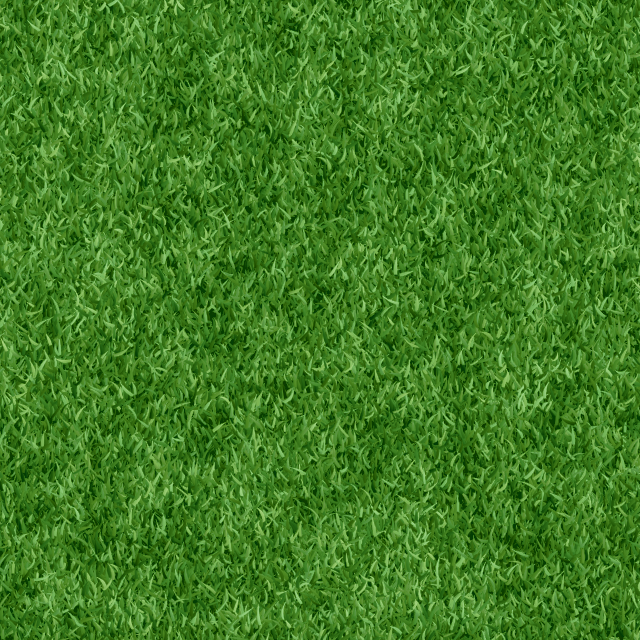
A WebGL 1 fragment shader for this texture:

```glsl
precision highp float;

uniform vec2 u_resolution;

const int LAYERS = 12;             // stacked sheets of blades
const float CELLS = 60.0;          // blade cells across the canvas
const float MIN_LENGTH = 0.38;     // half length, in cells
const float MAX_LENGTH = 0.92;
const float MIN_WIDTH = 0.085;     // half width, in cells
const float MAX_WIDTH = 0.165;
const float LEAN = 1.5;            // widest tilt from upright, in radians
const float BEND = 0.22;
const float SOFTNESS = 0.0019;     // edge blur, in canvas units
const float TONE_SPREAD = 0.92;
const float DEPTH_SHADE = 0.34;
const float CLUMP_SHADE = 0.22;
const float PATCH_SHADE = 0.10;
const float CONTRAST = 1.14;
const float SOIL_TONE = 0.03;

const vec3 SHADOW = vec3(0.03, 0.24, 0.00);
const vec3 DEEP = vec3(0.13, 0.35, 0.03);
const vec3 GREEN = vec3(0.21, 0.45, 0.09);
const vec3 FRESH = vec3(0.30, 0.55, 0.16);
const vec3 PALE = vec3(0.37, 0.59, 0.26);
const vec3 LIGHT = vec3(0.47, 0.71, 0.34);
const vec3 GLINT = vec3(0.62, 0.82, 0.50);
const vec3 WARMTH = vec3(0.05, 0.00, -0.04);

vec4 hash4(vec2 p) {
  vec4 phase = vec4(dot(p, vec2(127.1, 311.7)), dot(p, vec2(269.5, 183.3)),
                    dot(p, vec2(419.2, 371.9)), dot(p, vec2(94.7, 233.1)));
  return fract(sin(phase) * 43758.5453);
}

float valueNoise(vec2 p) {
  vec2 i = floor(p);
  vec2 f = fract(p);
  f = f * f * (3.0 - 2.0 * f);
  float low = mix(hash4(i).x, hash4(i + vec2(1.0, 0.0)).x, f.x);
  float high = mix(hash4(i + vec2(0.0, 1.0)).x, hash4(i + 1.0).x, f.x);
  return mix(low, high, f.y);
}

float ramp(float from, float to, float t) {
  return clamp((t - from) / (to - from), 0.0, 1.0);
}

// Stops sit at the middle of each colour's share of the tone range
vec3 grassColor(float tone) {
  vec3 color = mix(SHADOW, DEEP, ramp(0.04, 0.18, tone));
  color = mix(color, GREEN, ramp(0.18, 0.42, tone));
  color = mix(color, FRESH, ramp(0.42, 0.68, tone));
  color = mix(color, PALE, ramp(0.68, 0.85, tone));
  color = mix(color, LIGHT, ramp(0.85, 0.96, tone));
  return mix(color, GLINT, ramp(1.02, 1.25, tone));
}

// Lays one curved, tapered blade over the surface (x: tone, y: warmth)
vec2 addBlade(vec2 surface, vec2 p, vec4 shape, vec4 look, float depth, float edge) {
  float angle = (shape.x + shape.y - 1.0) * LEAN;
  float c = cos(angle);
  float s = sin(angle);
  vec2 q = vec2(c * p.x - s * p.y, s * p.x + c * p.y);
  float halfLength = mix(MIN_LENGTH, MAX_LENGTH, shape.z);
  float along = q.y / halfLength;
  float across = q.x - (look.x - 0.5) * 2.0 * BEND * along * along;
  float taper = 1.0 - smoothstep(-0.3, 1.0, along) * 0.75;
  float halfWidth = mix(MIN_WIDTH, MAX_WIDTH, shape.w) * taper;
  float cover = clamp((halfWidth - abs(across)) / edge + 0.5, 0.0, 1.0)
              * clamp((halfLength - abs(q.y)) / edge + 0.5, 0.0, 1.0);
  float tone = 0.06 + look.y * TONE_SPREAD + (depth - 0.6) * DEPTH_SHADE;
  tone += 0.10 * along + 0.07 * clamp(across / halfWidth, -1.0, 1.0);
  return mix(surface, vec2(tone, look.z - 0.5), cover);
}

void main() {
  float side = min(u_resolution.x, u_resolution.y);
  vec2 uv = gl_FragCoord.xy / side;
  float edge = max(1.0 / side, SOFTNESS) * CELLS;
  vec2 surface = vec2(SOIL_TONE, 0.0);

  // Blades from the ground up
  for (int layer = 0; layer < LAYERS; layer++) {
    float level = float(layer);
    float depth = level / float(LAYERS - 1);
    vec2 grid = uv * CELLS + level * vec2(17.37, 29.61);
    vec2 cell = floor(grid);
    for (int y = -1; y <= 1; y++) {
      for (int x = -1; x <= 1; x++) {
        vec2 id = cell + vec2(float(x), float(y));
        vec4 shape = hash4(id + level * 7.3);
        vec4 look = hash4(id + level * 3.9 + 51.7);
        vec2 root = id + fract(look.zw * 7.0 + shape.zw * 13.0);
        surface = addBlade(surface, grid - root, shape, look, depth, edge);
      }
    }
  }

  // Uneven light over clumps and broad patches
  float clump = valueNoise(uv * 26.0) - 0.5;
  float patchLight = valueNoise(uv * 7.0 + 40.0) - 0.5;
  float tone = 0.5 + (surface.x - 0.5) * CONTRAST;
  tone += clump * CLUMP_SHADE + patchLight * PATCH_SHADE;

  vec3 color = grassColor(tone) + WARMTH * surface.y;
  gl_FragColor = vec4(clamp(color, 0.0, 1.0), 1.0);
}
```
